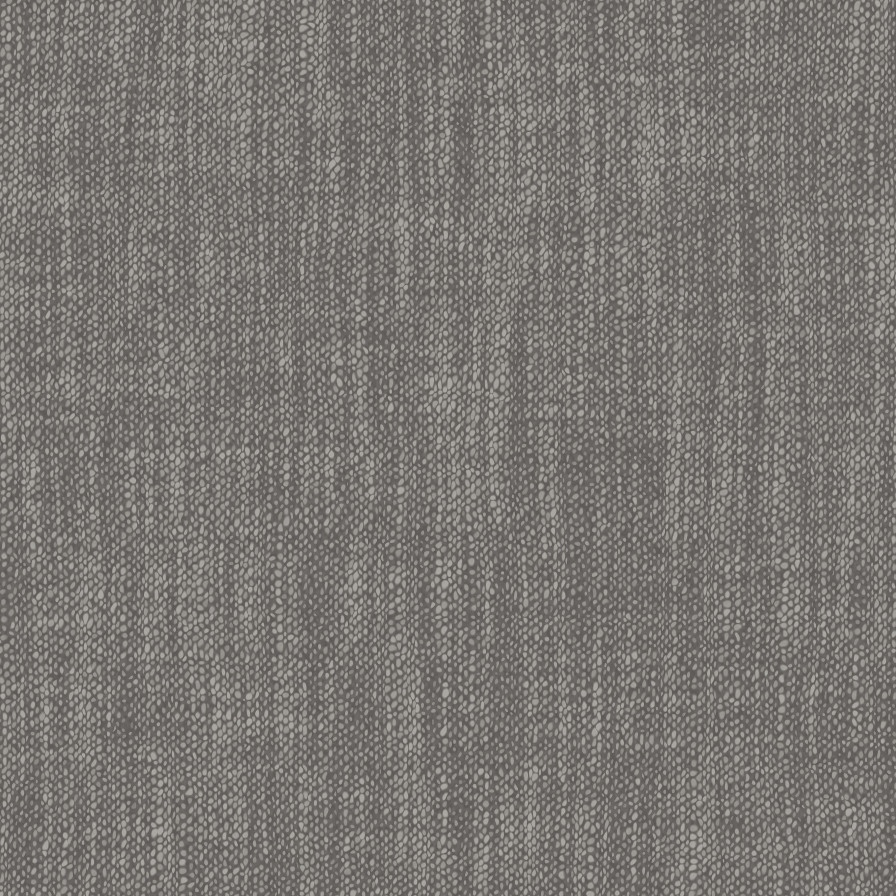
Give the GLSL for this texture, as a three.js fragment shader.

```glsl
// Woven grey upholstery cloth: small pale upright stitches on a dark ground.
// Stitches sit on a checkerboard of warp and weft threads; each thread has
// its own drifting thickness, giving broken columns and rows of larger dots.
varying vec2 vUv;

float hash(vec2 p) {
  vec3 q = fract(vec3(p.xyx) * 0.1031);
  q += dot(q, q.yzx + 33.33);
  return fract((q.x + q.y) * q.z);
}

float noise(vec2 p) {
  vec2 cell = floor(p);
  vec2 f = fract(p);
  f = f * f * (3.0 - 2.0 * f);
  float low = mix(hash(cell), hash(cell + vec2(1.0, 0.0)), f.x);
  float high = mix(hash(cell + vec2(0.0, 1.0)), hash(cell + vec2(1.0)), f.x);
  return mix(low, high, f.y);
}

// Canvas position in thread counts, with uneven and slightly wavy threads
vec2 threadSpace(vec2 uv) {
  vec2 t = uv * vec2(182.0, 198.0);
  t.x += 0.9 * noise(vec2(uv.x * 60.0, uv.y * 3.0));
  t.y += 0.6 * noise(vec2(uv.x * 4.0 + 60.0, uv.y * 60.0));
  t.x += 1.6 * noise(uv * vec2(11.0, 6.0) + 20.0);
  t.y += 1.2 * noise(uv * vec2(9.0, 11.0) + 40.0);

  // Ragged yarn: shifts smaller than a stitch
  t.x += 0.5 * (noise(t * vec2(0.9, 0.7) + 130.0) - 0.5);
  t.y += 0.8 * (noise(t * vec2(0.8, 0.6) + 270.0) - 0.5);
  return t + 8.0;
}

// Brightness of one stitch, fading to zero at its soft oval edge
float stitch(vec2 t, vec2 cell) {
  float random = hash(cell + 311.0);
  vec2 jitter = vec2(hash(cell + 17.0), hash(cell + 83.0)) - 0.5;
  float warp = noise(vec2(cell.x + 200.0, cell.y * 0.04));
  float weft = noise(vec2(cell.x * 0.05 + 90.0, cell.y + 400.0));

  float size = 0.38 + 0.4 * warp + 0.2 * weft + 0.18 * random;
  vec2 d = t - cell - 0.5 - jitter * vec2(0.24, 0.4);
  d.x -= d.y * 0.3 * (random - 0.25);
  float edge = length(d / (vec2(0.57, 0.98) * size));
  float glow = 0.38 + 0.3 * warp + 0.2 * weft + 0.3 * hash(cell + 157.0);
  return glow * (1.0 - smoothstep(0.5, 1.15, edge));
}

void main() {
  vec2 t = threadSpace(vUv);
  vec2 home = floor(t);

  // Brightest nearby stitch, using only every second cell of the weave
  float pale = 0.0;
  for (int j = -1; j <= 1; j++) {
    for (int i = -1; i <= 1; i++) {
      vec2 cell = home + vec2(float(i), float(j));
      if (mod(cell.x + cell.y, 2.0) < 0.5) {
        pale = max(pale, stitch(t, cell));
      }
    }
  }

  // Fibre mottling of the ground and faint fuzz over the stitches
  float fibre = noise(vUv * vec2(330.0, 250.0) + 70.0);
  float ground = 0.22 * fibre;
  float tone = ground + pale * (1.0 - ground);
  tone += 0.08 * (noise(vUv * vec2(420.0, 360.0)) - 0.5);

  vec3 darkYarn = vec3(0.365, 0.348, 0.338);
  vec3 paleYarn = vec3(0.665, 0.655, 0.635);
  gl_FragColor = vec4(mix(darkYarn, paleYarn, clamp(tone, 0.0, 1.0)), 1.0);
}
```
